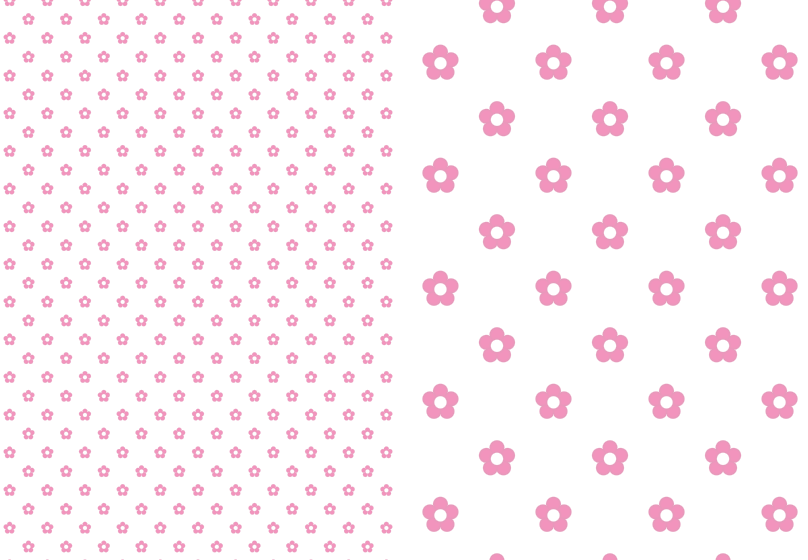
Left, the full canvas; right, a detail of the centre.
Give the GLSL for this pattern, as a WebGL 1 fragment shader.

```glsl
precision mediump float;

uniform vec2 u_resolution;

// Lengths are fractions of the canvas height.
const float PITCH = 0.06728;          // spacing of flowers along a row
const vec2 LATTICE_ORIGIN = vec2(0.0, 0.0281); // one flower, from the canvas centre
const float PETAL_COUNT = 5.0;
const float PETAL_RADIUS = 0.00447;
const float PETAL_OFFSET = 0.0066;    // petal centre to flower centre
const float EYE_RADIUS = 0.00365;
const float RIM_DEPTH = 0.0018;       // width of the muted petal edge
const float EDGE_SOFTNESS = 1.15;     // smoothing width in pixels

const vec3 PAPER = vec3(1.0);
const vec3 PETAL_PINK = vec3(0.95, 0.58, 0.74);
const vec3 RIM_PINK = vec3(0.90, 0.60, 0.73);

const float TAU = 6.2831853;

// Position relative to the nearest point of a square lattice.
vec2 nearestCell(vec2 p) {
    return (fract(p / PITCH + 0.5) - 0.5) * PITCH;
}

// Signed distance to a ring of round petals with an open eye.
float flowerDistance(vec2 p) {
    float radius = length(p);
    float sector = TAU / PETAL_COUNT;
    // The tiny offset keeps atan defined at the centre.
    float angle = atan(p.x, p.y + 1e-6);
    angle = mod(angle + 0.5 * sector, sector) - 0.5 * sector;
    vec2 folded = radius * vec2(sin(angle), cos(angle));
    float petal = length(folded - vec2(0.0, PETAL_OFFSET)) - PETAL_RADIUS;
    return max(petal, EYE_RADIUS - radius);
}

void main() {
    vec2 p = (gl_FragCoord.xy - 0.5 * u_resolution) / u_resolution.y - LATTICE_ORIGIN;

    // Two square lattices, shifted by half a pitch, stagger the rows.
    float dist = min(flowerDistance(nearestCell(p)),
                     flowerDistance(nearestCell(p + 0.5 * PITCH)));

    // Petals fade to a muted rim, then into the paper.
    float softness = EDGE_SOFTNESS / u_resolution.y;
    float coverage = clamp(0.5 - dist / softness, 0.0, 1.0);
    vec3 ink = mix(RIM_PINK, PETAL_PINK, smoothstep(0.0, RIM_DEPTH, -dist));

    gl_FragColor = vec4(mix(PAPER, ink, coverage), 1.0);
}
```
